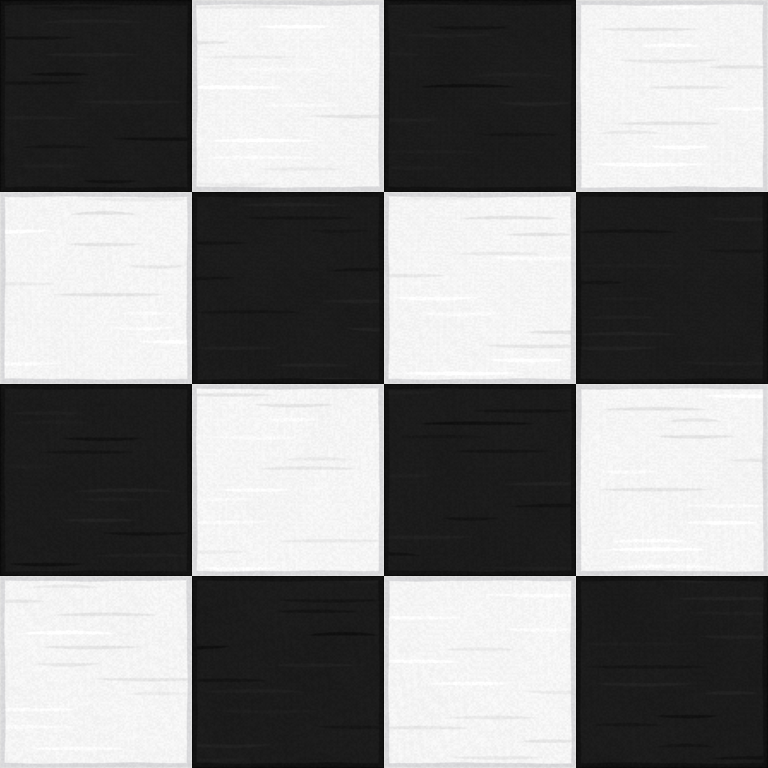
Give the GLSL for this pattern, as a Shadertoy shader.

```glsl
// Four by four checkerboard of black and white painted tiles.
// Each tile has a wavering border, tapered horizontal brush streaks and
// fine grain; tile ids and noise lattices wrap so the canvas repeats.

const float TILES = 4.0;
const int STREAKS = 12;
const float GRAIN_CELLS = 448.0;
const float MOTTLE_CELLS = 24.0;
const float BORDER_WIDTH = 0.026;
const float RIM_WIDTH = 0.006;

float hash(vec2 p) {
    return fract(sin(dot(p, vec2(127.1, 311.7))) * 43758.5453);
}

// Value noise on a lattice that repeats after 'cells' steps.
float wrapNoise(vec2 uv, float cells) {
    vec2 p = uv * cells;
    vec2 i = floor(p);
    vec2 f = fract(p);
    f = f * f * (3.0 - 2.0 * f);
    vec2 a = mod(i, cells);
    vec2 b = mod(i + 1.0, cells);
    return mix(mix(hash(a), hash(vec2(b.x, a.y)), f.x),
               mix(hash(vec2(a.x, b.y)), hash(b), f.x), f.y);
}

// Slow waver along one side of a tile.
float waver(float along, float seed) {
    return 0.0022 * sin(along * 7.0 + seed * 6.28)
         + 0.0012 * sin(along * 19.0 + seed * 17.0);
}

// Distance from the inside of a tile to its hand-drawn border sides.
float waveringEdge(vec2 p, vec2 id) {
    float seed = hash(id + 40.0);
    float left = p.x + waver(p.y, seed);
    float right = 1.0 - p.x + waver(p.y, seed + 0.31);
    float bottom = p.y + waver(p.x, seed + 0.57);
    float top = 1.0 - p.y + waver(p.x, seed + 0.83);
    return min(min(left, right), min(bottom, top));
}

// Coverage of one thin, slightly bowed stroke with tapered ends.
float streak(vec2 p, vec2 center, float halfLength, float bow, float px) {
    float t = (p.x - center.x) / halfLength;
    float taper = max(1.0 - t * t, 0.0);
    float halfWidth = 0.002 + 0.007 * taper;
    float d = abs(p.y - center.y - bow * t * t) - halfWidth;
    float soft = 0.003 + 0.5 * px;
    return (1.0 - smoothstep(-soft, soft, d)) * smoothstep(0.0, 0.5, taper);
}

// Signed sum of strokes: positive lightens, negative darkens.
float brushwork(vec2 p, vec2 id, float px) {
    float sum = 0.0;
    for (int i = 0; i < STREAKS; i++) {
        float n = float(i);
        vec2 seed = id * 13.0 + vec2(n * 3.7, n * 1.3);
        float y = (n + 0.15 + 0.7 * hash(seed)) / float(STREAKS);
        float x = hash(seed + 5.1);
        float halfLength = mix(0.15, 0.34, hash(seed + 9.2));
        float bow = 0.02 * (hash(seed + 2.4) - 0.5);
        float strength = mix(0.4, 1.0, hash(seed + 7.7));
        float tone = hash(seed + 11.3) < 0.5 ? -1.0 : 1.0;
        sum += tone * strength * streak(p, vec2(x, y), halfLength, bow, px);
    }
    return clamp(sum, -1.0, 1.0);
}

void mainImage(out vec4 fragColor, in vec2 fragCoord) {
    vec2 uv = fragCoord / iResolution.xy;
    vec2 id = mod(floor(uv * TILES), TILES);
    vec2 p = fract(uv * TILES);
    float px = TILES / min(iResolution.x, iResolution.y);
    float white = 1.0 - mod(id.x + id.y, 2.0);

    // Face: flat tone with light and dark brush streaks
    vec3 face = mix(vec3(0.106), vec3(0.96), white);
    float strokes = brushwork(p, id, px);
    float lighten = mix(0.028, 0.045, white);
    float darken = mix(0.045, 0.075, white);
    vec3 color = face + strokes * (strokes > 0.0 ? lighten : darken);

    // Border: muted band and a thin outer rim
    vec3 bandColor = mix(vec3(0.07), vec3(0.84, 0.84, 0.85), white);
    vec3 rimColor = mix(vec3(0.045), vec3(0.88), white);
    float soft = 0.002 + 0.5 * px;
    float wavering = waveringEdge(p, id);
    float band = 1.0 - smoothstep(-soft, soft, wavering - BORDER_WIDTH);
    vec2 sides = min(p, 1.0 - p);
    float edge = min(sides.x, sides.y);
    float rim = 1.0 - smoothstep(-soft, soft, edge - RIM_WIDTH);
    color = mix(color, bandColor, 0.94 * band);
    color = mix(color, rimColor, rim);

    // Smoothed joint with the tile of the other tone
    float inside = 0.5 + clamp(edge / px, 0.0, 0.5);
    vec3 neighborRim = mix(vec3(0.88), vec3(0.045), white);
    color = mix(neighborRim, color, inside);

    // Surface: fine grain and faint broad mottling
    float grain = wrapNoise(uv, GRAIN_CELLS) - 0.5;
    float mottle = wrapNoise(uv, MOTTLE_CELLS) - 0.5;
    color += grain * mix(0.022, 0.045, white) + mottle * 0.008;

    fragColor = vec4(clamp(color, 0.0, 1.0), 1.0);
}
```
